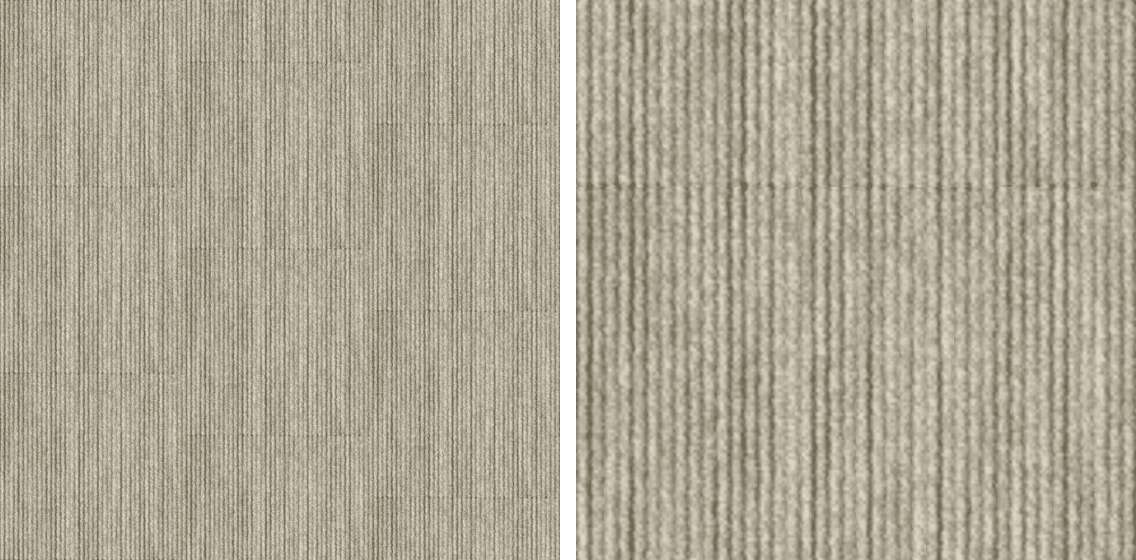
Left: the whole. Right: its middle third, enlarged.
Give the GLSL for this texture, as a Shadertoy shader.

```glsl
float hash(vec2 p) {
    vec3 q = fract(p.xyx * vec3(0.1031, 0.1030, 0.0973));
    q += dot(q, q.yzx + 33.33);
    return fract((q.x + q.y) * q.z);
}

float noise(vec2 p) {
    vec2 cell = floor(p), f = fract(p);
    f = f * f * (3.0 - 2.0 * f);
    return mix(mix(hash(cell), hash(cell + vec2(1, 0)), f.x),
               mix(hash(cell + vec2(0, 1)), hash(cell + vec2(1, 1)), f.x), f.y);
}

// Noise running along one strand, independent of its neighbours
float strandNoise(float strand, float y) {
    return noise(vec2(strand * 7.0 + 3.0, y));
}

// Brightness of one carpet tile, t in 0..1
float carpetTile(vec2 t) {
    // Straight ribs with finely ragged edges
    float x = t.x * 40.0 + 0.13 * (noise(t * vec2(40.0, 90.0)) - 0.5);
    float rib = floor(x), groove = floor(x + 0.5);
    float across = fract(x) - 0.5;

    // Yarn tone: streaks along each rib and faint cloudy patches
    float shade = 0.83;
    shade += 0.2 * (strandNoise(rib, t.y * 4.0) - 0.5);
    shade += 0.12 * (strandNoise(rib + 60.0, t.y * 12.0) - 0.5);
    shade += 0.12 * (noise(t * vec2(9.0, 5.0) + 17.0) - 0.5);

    // Grooves of uneven depth, with a lit flank on each rib
    float depth = 0.32 + 0.46 * hash(vec2(groove, 91.0))
                + 0.36 * (strandNoise(groove + 130.0, t.y * 5.0) - 0.5);
    float valley = 0.5 - 0.5 * cos(6.2832 * across);
    shade -= max(depth, 0.1) * pow(valley, 1.6) * 1.15;
    shade -= 0.1 * sin(6.2832 * across);

    // Slanted twist of the yarn and fine fibre grain
    shade += 0.32 * (noise(vec2(x * 2.2, t.y * 85.0 + across * 1.5)) - 0.5);
    shade += 0.44 * (noise(t * 165.0 + 40.0) - 0.5);

    // Short shadows where grooves meet the cut edge
    float cut = 1.0 - smoothstep(0.002, 0.01, min(t.y, 1.0 - t.y));
    return shade - cut * 0.6 * valley * hash(vec2(groove, 53.0));
}

void mainImage(out vec4 fragColor, in vec2 fragCoord) {
    // Three by three tiles, each column stepped by a third
    vec2 p = 3.0 * fragCoord / iResolution.xy;
    p.y += floor(p.x) / 3.0;

    float shade = clamp(carpetTile(fract(p)), -0.2, 1.15);
    vec3 shadowOlive = vec3(0.50, 0.47, 0.39);
    vec3 paleWool = vec3(0.81, 0.785, 0.72);
    fragColor = vec4(mix(shadowOlive, paleWool, shade), 1.0);
}
```
